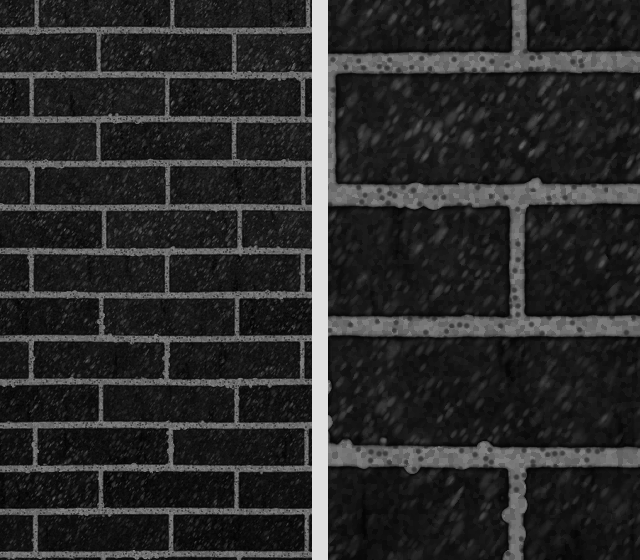
Left, the full canvas; right, a detail of the centre.
A Shadertoy shader for this texture:

```glsl
const vec2 BRICK_PITCH = vec2(0.2422, 0.0780);   // all lengths in canvas heights
const vec2 JOINT_WIDTH = vec2(0.0088, 0.0122);
const vec2 WALL_ORIGIN = vec2(0.0600, 0.0104);
const float COURSE_BOW = 0.0055;
const float COURSE_SHIFT = 0.012;
const float CORNER_RADIUS = 0.0025;
const float EDGE_WOBBLE = 0.0007;
const float CHIP_DEPTH = 0.0045;
const float LIP_WIDTH = 0.0035;
const float BRICK_LOW = 0.048;
const float BRICK_HIGH = 0.105;
const float BRICK_GRAIN = 0.055;
const float MORTAR_TONE = 0.435;
const float MORTAR_GRAIN = 0.13;
const float PIT_TONE = 0.17;
const float STREAK_ANGLE = 0.95;
const vec2 STREAK_CELLS = vec2(75.0, 165.0);
const float STREAK_GAIN = 0.21;

float hash(vec2 p) {
    vec3 q = fract(p.xyx * vec3(0.1031, 0.1030, 0.0973));
    q += dot(q, q.yzx + 33.33);
    return fract((q.x + q.y) * q.z);
}

// Cellular noise: distance to the nearest point, and that point's random value
vec2 cellular(vec2 p) {
    vec2 cell = floor(p), nearest = vec2(9.0, 0.0);
    for (int j = -1; j <= 1; j++)
    for (int i = -1; i <= 1; i++) {
        vec2 id = cell + vec2(i, j);
        vec2 point = id + 0.15 + 0.7 * vec2(hash(id), hash(id + 57.3));
        float d = length(p - point);
        if (d < nearest.x) nearest = vec2(d, hash(id + 113.7));
    }
    return nearest;
}

// Layered sines, roughly -1 to 1
float waves(vec2 p) {
    float sum = 0.0, gain = 0.5;
    for (int i = 0; i < 4; i++) {
        sum += gain * sin(p.x + 1.7 * sin(p.y)) * cos(p.y + 1.3 * sin(p.x * 0.8));
        p = mat2(1.6, 1.2, -1.2, 1.6) * p + 3.7;
        gain *= 0.6;
    }
    return sum;
}

float roundBox(vec2 p, vec2 halfSize) {
    vec2 q = abs(p) - halfSize + CORNER_RADIUS;
    return length(max(q, 0.0)) + min(max(q.x, q.y), 0.0) - CORNER_RADIUS;
}

// Pale slanted flecks in layers of decreasing size
float streaks(vec2 p) {
    vec2 along = vec2(cos(STREAK_ANGLE), sin(STREAK_ANGLE));
    vec2 q = vec2(dot(p, along), dot(p, vec2(-along.y, along.x)));
    float sum = 0.0;
    for (int i = 0; i < 3; i++) {
        float layer = float(i);
        vec2 c = cellular(q * STREAK_CELLS * (0.75 + 0.4 * layer) + 31.0 * layer);
        float strength = smoothstep(0.45, 1.0, c.y);
        sum += strength * strength * (1.0 - smoothstep(0.12, 0.48, c.x));
    }
    return sum;
}

void mainImage(out vec4 fragColor, in vec2 fragCoord) {
    vec2 uv = fragCoord / iResolution.y;
    float pixel = 1.0 / iResolution.y;

    // Running bond with uneven courses
    vec2 wall = uv - WALL_ORIGIN;
    wall.y += COURSE_BOW * sin(3.1416 * uv.y) + 0.0008 * sin(uv.x * 14.0 + uv.y * 9.0);
    float course = floor(wall.y / BRICK_PITCH.y);
    wall.x -= 0.5 * BRICK_PITCH.x * mod(course, 2.0);
    wall.x -= COURSE_SHIFT * (hash(vec2(course, 4.0)) - 0.5);
    vec2 brickId = vec2(floor(wall.x / BRICK_PITCH.x), course);
    vec2 local = wall - (brickId + 0.5) * BRICK_PITCH;
    float brickRandom = hash(brickId + 21.0);
    local.y += 0.012 * (brickRandom - 0.5) * local.x;

    // Brick outline with wobble and chips
    float edge = roundBox(local, 0.5 * (BRICK_PITCH - JOINT_WIDTH));
    edge += EDGE_WOBBLE * waves(uv * 160.0);
    vec2 chip = cellular(uv * 95.0);
    float chipZone = smoothstep(0.2, 0.6, waves(uv * 17.0 + 5.0));
    edge += CHIP_DEPTH * chipZone * step(0.55, chip.y) * (1.0 - smoothstep(0.1, 0.6, chip.x));
    float brickMask = 1.0 - smoothstep(-pixel, pixel, edge);

    // Brick face: height gradient, stains, grain and flecks
    vec2 grain = cellular(uv * 330.0);
    float stain = waves(uv * vec2(48.0, 34.0) + brickRandom * 40.0);
    float smear = smoothstep(0.3, 0.8, waves(uv * vec2(95.0, 14.0) + brickRandom * 70.0));
    float brick = mix(BRICK_LOW, BRICK_HIGH, uv.y) * (0.8 + 0.4 * brickRandom);
    brick *= (1.0 + 0.3 * stain) * (1.0 - 0.5 * smear);
    brick += BRICK_GRAIN * (grain.y - 0.5) * (0.6 + 0.5 * uv.y);
    float fleckCover = clamp(0.6 + 0.5 * waves(uv * 26.0 + brickRandom * 30.0), 0.15, 1.0);
    brick += STREAK_GAIN * fleckCover * streaks(uv) * mix(0.75, 1.0, uv.y);
    brick *= mix(0.35, 1.0, smoothstep(0.0, LIP_WIDTH, -edge));

    // Mortar: sandy grain, dark pits, shade against the bricks
    float mortar = MORTAR_TONE + MORTAR_GRAIN * (grain.y - 0.5) + 0.025 * waves(uv * 30.0);
    vec2 pit = cellular(uv * 210.0 + 9.0);
    float pitMask = step(0.72, pit.y) * (1.0 - smoothstep(0.15, 0.5, pit.x));
    mortar = mix(mortar, PIT_TONE, 0.75 * pitMask);
    mortar *= mix(0.7, 1.0, smoothstep(0.0, 0.0022, edge));

    float tone = mix(mortar, max(brick, 0.012), brickMask);
    fragColor = vec4(vec3(tone), 1.0);
}
```
